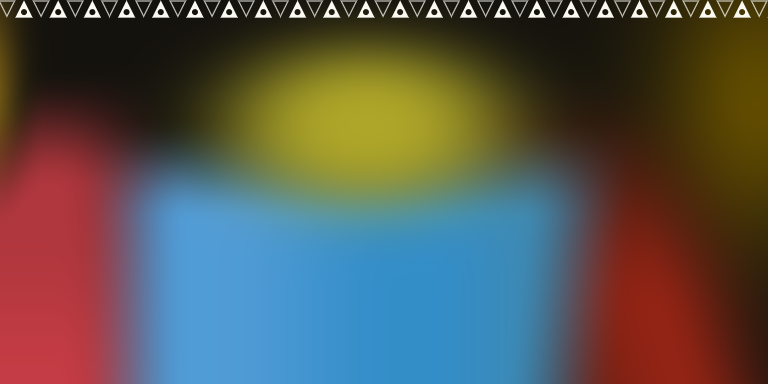
Reproduce this background procedurally as a Shadertoy shader.

```glsl
// Soft stage-light backdrop: red, blue, yellow and olive glows on near-black,
// layered with smooth masks, under a thin frieze of alternating triangles.
// Space: x runs 0..2 and y runs 0..1, origin at the lower left.

#define FRIEZE_PERIOD 0.08905
#define FRIEZE_OFFSET 0.0625
#define TRI_HEIGHT    0.045
#define TRI_HALF_BASE 0.0225
#define LINE_HALF     0.0016
#define DOT_RADIUS    0.0078
#define YELLOW_CENTER vec2(0.955, 0.672)
#define YELLOW_RADIUS vec2(0.34, 0.195)

const vec3 DARK      = vec3(0.078, 0.070, 0.052);
const vec3 OLIVE     = vec3(0.375, 0.295, 0.000);
const vec3 OCHRE     = vec3(0.480, 0.370, 0.080);
const vec3 CRIMSON   = vec3(0.690, 0.215, 0.240);
const vec3 ROSE      = vec3(0.770, 0.235, 0.270);
const vec3 RUST      = vec3(0.570, 0.140, 0.080);
const vec3 SKY       = vec3(0.315, 0.610, 0.840);
const vec3 AZURE     = vec3(0.200, 0.555, 0.785);
const vec3 TEAL_BLUE = vec3(0.250, 0.530, 0.680);
const vec3 YELLOW    = vec3(0.680, 0.650, 0.160);
const vec3 IVORY     = vec3(0.980, 0.980, 0.950);

// Smooth fall from 1 to 0 as v goes from full to none
float fade(float full, float none, float v) {
    float t = clamp((v - none) / (full - none), 0.0, 1.0);
    return t * t * (3.0 - 2.0 * t);
}

float glow(vec2 p, vec2 center, vec2 radius) {
    vec2 q = (p - center) / radius;
    return exp(-dot(q, q));
}

// Signed distance bound of an upright triangle standing on y = 0
float triangle(vec2 p) {
    vec2 sideNormal = normalize(vec2(TRI_HEIGHT, TRI_HALF_BASE));
    float side = dot(vec2(abs(p.x), p.y - TRI_HEIGHT), sideNormal);
    return max(-p.y, side);
}

float coverage(float dist, float pixel) {
    return clamp(0.5 - dist / pixel, 0.0, 1.0);
}

// Distance from the nearest repeat of a motif placed at offset
float repeatX(float x, float offset) {
    return (fract((x - offset) / FRIEZE_PERIOD + 0.5) - 0.5) * FRIEZE_PERIOD;
}

vec3 backdrop(vec2 p) {
    vec3 color = DARK;

    // Olive glows at both sides
    color = mix(color, OLIVE, glow(p, vec2(1.97, 0.73), vec2(0.26, 0.38)));
    color = mix(color, OCHRE, glow(p, vec2(-0.03, 0.76), vec2(0.075, 0.25)));

    // Crimson column on the left, wider towards the floor
    float reach = mix(0.75, 0.46, smoothstep(0.3, 0.7, p.y));
    float top = p.y + 0.10 * fade(0.0, 0.12, p.x);
    float red = fade(0.50, 0.83, top) * fade(0.14, reach, p.x);
    color = mix(color, mix(ROSE, CRIMSON, smoothstep(0.0, 0.4, p.y)), red);

    // Rust beam on the right, leaning outwards as it descends
    float beam = p.x - (1.77 - 0.3 * p.y);
    float spread = beam < 0.0 ? 0.40 : 0.20;
    float rust = exp(-beam * beam / (spread * spread)) * fade(0.18, 0.84, p.y);
    color = mix(color, RUST, rust);

    // Blue pool across the lower middle
    vec3 blue = mix(SKY, AZURE, smoothstep(0.55, 1.05, p.x));
    blue = mix(blue, TEAL_BLUE, smoothstep(1.10, 1.50, p.x));
    float lean = 0.10 * (p.y - 0.3);
    float pool = smoothstep(0.20, 0.49, p.x) * fade(1.34, 1.65, p.x - lean);
    color = mix(color, blue, pool * fade(0.42, 0.70, p.y));

    // Flat-topped yellow ellipse above the pool
    float r = length((p - YELLOW_CENTER) / YELLOW_RADIUS);
    return mix(color, YELLOW, exp(-0.69 * r * r * r));
}

vec3 addFrieze(vec3 color, vec2 p, float pixel) {
    float base = 1.0 - TRI_HEIGHT - 0.001;

    // Solid upright triangles with a dark dot
    vec2 up = vec2(repeatX(p.x, FRIEZE_OFFSET), p.y - base);
    float solid = coverage(triangle(up), pixel);
    float dotMask = coverage(length(up - vec2(0.0, 0.0145)) - DOT_RADIUS, pixel);
    color = mix(color, IVORY, solid * (1.0 - dotMask));

    // Outlined inverted triangles between them
    float x = repeatX(p.x, FRIEZE_OFFSET + 0.5 * FRIEZE_PERIOD);
    float edge = abs(triangle(vec2(x, 0.999 - p.y)) + LINE_HALF) - LINE_HALF;
    return mix(color, IVORY, 0.75 * coverage(edge, pixel));
}

void mainImage(out vec4 fragColor, in vec2 fragCoord) {
    vec2 p = fragCoord / iResolution.xy * vec2(2.0, 1.0);
    float pixel = max(2.0 / iResolution.x, 1.0 / iResolution.y);
    fragColor = vec4(addFrieze(backdrop(p), p, pixel), 1.0);
}
```
